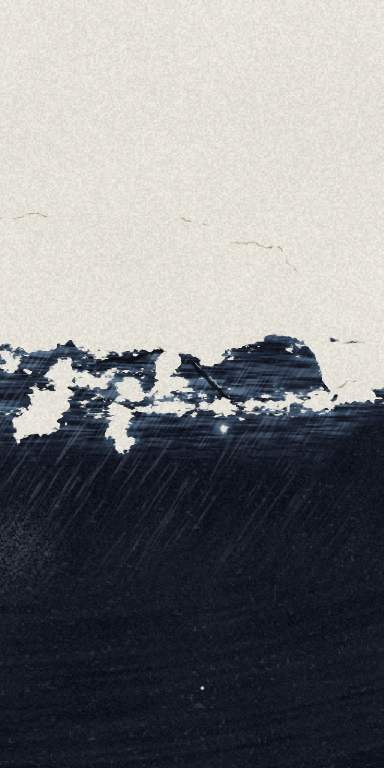
This texture is drawn by a WebGL 2 fragment shader. Its source:

```glsl
#version 300 es
precision highp float;
// Weathered wall: grainy cream plaster above scraped, torn navy paint.
#define CREAM vec3(.898, .885, .85)
#define NAVY vec3(.072, .087, .13)
#define SLATE vec3(.155, .2, .275)
#define STEEL vec3(.43, .53, .63)
#define HALO_BLUE vec3(.18, .35, .5)
#define RUST vec3(.56, .47, .34)
#define FRAY .062
#define HALO_WIDTH .008
#define GRAIN .11

uniform vec2 u_resolution;
out vec4 outColor;

float hash(vec2 p) {
  vec3 q = fract(p.xyx * .1031);
  q += dot(q, q.yzx + 33.33);
  return fract((q.x + q.y) * q.z);
}
float noise(vec2 p) {
  vec2 i = floor(p), f = fract(p);
  f = f * f * (3. - 2. * f);
  return mix(mix(hash(i), hash(i + vec2(1, 0)), f.x),
             mix(hash(i + vec2(0, 1)), hash(i + 1.), f.x), f.y);
}
float fbm(vec2 p) {
  float sum = 0., amp = .5;
  for (int i = 0; i < 4; i++) {
    sum += amp * noise(p);
    p = p * 2.1 + 7.3;
    amp *= .55;
  }
  return sum;
}
float bump(float x, float center, float width) {
  float t = (x - center) / width;
  return exp(-t * t);
}
float ellipse(vec2 p, vec2 center, vec2 radii, float tilt) {
  vec2 q = p - center;
  q = vec2(q.x * cos(tilt) + q.y * sin(tilt), q.y * cos(tilt) - q.x * sin(tilt));
  return (length(q / radii) - 1.) * min(radii.x, radii.y);
}
float segment(vec2 p, vec2 a, vec2 b) {
  vec2 ab = b - a;
  return length(p - a - ab * clamp(dot(p - a, ab) / dot(ab, ab), 0., 1.));
}
// Stretched noise running along a direction
float streaks(vec2 p, float angle, vec2 scale) {
  vec2 d = vec2(cos(angle), sin(angle));
  return noise(vec2(dot(p, d), dot(p, vec2(-d.y, d.x))) * scale);
}
float tornEdge(float x) {
  float h = 1.096 - .026 * bump(x, .28, .07) - .04 * bump(x, .54, .055)
          + .028 * bump(x, .72, .075) + .02 * bump(x, .185, .012);
  return mix(h, .958 + .037 * smoothstep(.86, 1., x), smoothstep(.8, .875, x));
}
// Distance to bare patches inside the paint
float bareSpots(vec2 p) {
  float d = ellipse(p, vec2(.11, .93), vec2(.068, .046), .9);
  d = min(d, ellipse(p, vec2(.16, 1.02), vec2(.026, .065), -.2));
  d = min(d, ellipse(p, vec2(.318, .905), vec2(.028, .056), -.1));
  d = min(d, ellipse(p, vec2(.34, .99), vec2(.023, .042), .2));
  d = min(d, ellipse(p, vec2(.26, 1.015), vec2(.042, .012), 0.));
  d = min(d, ellipse(p, vec2(.44, 1.05), vec2(.024, .026), 0.));
  d = min(d, ellipse(p, vec2(.435, .995), vec2(.036, .019), .5));
  d = min(d, ellipse(p, vec2(.415, .935), vec2(.07, .012), .05));
  d = min(d, ellipse(p, vec2(.68, .946), vec2(.22, .011), .06));
  d = min(d, ellipse(p, vec2(.84, .962), vec2(.085, .022), .15));
  return min(d, ellipse(p, vec2(.018, 1.065), vec2(.028, .015), -.5));
}

void main() {
  vec2 p = gl_FragCoord.xy / u_resolution * vec2(1, 2);
  float aa = 1.2 / u_resolution.x;
  float grain = .5 * noise(p * 190.) + .5 * hash(floor(p * 256.)) - .5;
  // Plaster with broken rusty scratches
  vec3 plaster = CREAM + GRAIN * grain + .03 * (fbm(p * 3.) - .5);
  vec2 w = p + .03 * (vec2(fbm(p * 32.), fbm(p * 32. + 9.)) - .5);
  float scratch = segment(w, vec2(.6, 1.375), vec2(.7, 1.354));
  float faint = segment(w, vec2(.47, 1.435), vec2(.6, 1.385));
  faint = min(faint, segment(w, vec2(.72, 1.35), vec2(.78, 1.29)));
  faint = min(faint, segment(w, vec2(.785, 1.27), vec2(.79, 1.215)));
  faint = min(faint, segment(w, vec2(0, 1.43), vec2(.16, 1.448)));
  faint = min(faint, segment(w, vec2(.87, .985), vec2(.93, 1.008)));
  float broken = smoothstep(.4, .65, noise(p * 45.));
  plaster = mix(plaster, RUST, (.35 + .5 * broken) * (1. - smoothstep(0., .005, scratch)));
  plaster = mix(plaster, RUST, .55 * broken * (1. - smoothstep(0., .004, faint)));
  // Streak layers
  float level = streaks(p, .02, vec2(11, 125)), fineLevel = streaks(p, -.03, vec2(24, 230));
  float fineSlant = streaks(p, 1.02, vec2(18, 230));
  float slant = .5 * streaks(p, .95, vec2(6, 150)) + .5 * fineSlant;
  float patches = fbm(p * vec2(10, 14) + 3.);
  // Paint coverage: positive inside, frayed, with small flaked chips
  float cover = min(tornEdge(p.x) - p.y, bareSpots(p)) + FRAY * (fbm(p * vec2(24, 34)) - .54)
              + .01 * (fineLevel - .5) + .012 * (noise(p * 105.) - .5);
  float flake = .72 - fbm(p * vec2(32, 60) + 5.) + .25 * smoothstep(.02, .06, cover);
  cover = min(cover, .06 * (flake + 1. - smoothstep(.87, .92, p.y)));
  cover = min(cover, ellipse(w, vec2(.586, .883), vec2(.009), 0.));
  cover = max(cover, -ellipse(w, vec2(.872, 1.119), vec2(.014, .006), 0.));
  cover = max(cover, -ellipse(w, vec2(.922, 1.107), vec2(.018, .004), 0.));
  // Scraped band, fading into solid paint below
  float base = mix(.79, .935, smoothstep(.8, 1., p.x)) + .1 * (patches - .5);
  float band = smoothstep(base - .03, base + mix(.15, .03, smoothstep(.8, .95, p.x)), p.y);
  float scrape = .35 * level + .4 * fineLevel + .25 * fineSlant + .8 * (patches - .5);
  float wear = band * smoothstep(.42, .98, scrape);
  wear *= 1. - .6 * bump(p.x, .73, .1) * smoothstep(.96, 1., p.y);
  // Solid paint: slanted strokes above, long shallow sweeps below
  float sweep = streaks(p + vec2(0, .03 * sin(p.x * 3.)), .15, vec2(3, 85));
  float stroke = mix(sweep, slant, smoothstep(.35, .6, p.y));
  vec3 paint = NAVY + .04 * (stroke - .45) + .05 * (fbm(p * 4.) - .53) + .075 * grain;
  float upper = smoothstep(.4, .85, p.y) * (1. - smoothstep(.35, 1.05, p.x));
  paint += vec3(.13, .14, .15) * smoothstep(.55, .95, slant) * upper;
  float haze = bump(p.x, .03, .1) * bump(p.y, .57, .1);
  paint += .13 * haze * (.3 + 1.3 * grain + .4 * patches);
  paint += .12 * smoothstep(.8, .95, noise(p * 120.)) * patches;
  paint = mix(paint, SLATE, .85 * band * smoothstep(.25, .65, .5 * (level + fineLevel)));
  paint = mix(paint, STEEL, .85 * wear);
  // Blue rim and pale fringe beside bare plaster
  float rim = exp(-max(cover, 0.) / HALO_WIDTH);
  float rimNoise = smoothstep(.35, .62, patches + .3 * (fineLevel - .5));
  paint = mix(paint, mix(HALO_BLUE, STEEL, fineLevel), .85 * rim * rimNoise);
  paint = mix(paint, CREAM, .55 * rim * rim * rim * rimNoise);
  // Thin jagged torn ridges with a lit lip
  float ridge = segment(w, vec2(.5, 1.055), vec2(.585, .965));
  ridge = min(ridge, segment(w, vec2(.25, 1.055), vec2(.44, 1.086)));
  paint = mix(paint, NAVY * .55, .85 * (1. - smoothstep(.002, .009, ridge)));
  float lip = segment(w, vec2(.507, 1.06), vec2(.593, .97));
  paint = mix(paint, CREAM, .5 * broken * (1. - smoothstep(.001, .004, lip)));
  vec3 color = mix(plaster, paint, smoothstep(-aa, aa + .001, cover));
  float fleck = length(p - vec2(.527, .208)) - .004;
  outColor = vec4(mix(color, CREAM, 1. - smoothstep(-aa, aa, fleck)), 1);
}
```
